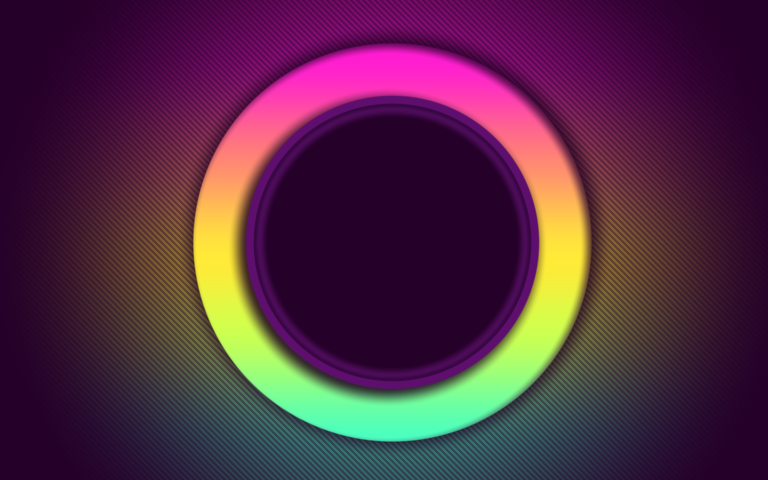
Write a Shadertoy shader that draws this background.

```glsl
// Vertical rainbow from mint at the bottom to magenta at the top
vec3 rainbow(float y) {
    vec3 color = mix(vec3(0.28, 1.0, 0.76), vec3(0.82, 1.0, 0.30), smoothstep(0.06, 0.34, y));
    color = mix(color, vec3(1.0, 0.92, 0.22), smoothstep(0.30, 0.46, y));
    color = mix(color, vec3(1.0, 0.48, 0.48), smoothstep(0.45, 0.72, y));
    return mix(color, vec3(1.0, 0.11, 0.82), smoothstep(0.66, 0.89, y));
}

float disc(float dist, float softness) {
    return 1.0 - smoothstep(-softness, softness, dist);
}

void mainImage(out vec4 fragColor, in vec2 fragCoord) {
    vec2 uv = fragCoord / iResolution.y;
    float pixel = 1.0 / iResolution.y;
    vec2 p = uv - vec2(0.5 * iResolution.x / iResolution.y + 0.0177, 0.495);
    float radius = length(p);
    vec3 darkPurple = vec3(0.145, 0.0, 0.16);
    vec3 hue = rainbow(uv.y);

    // Radial glow crossed by fine diagonal stripes
    float glow = 0.53 * pow(1.0 - smoothstep(0.28, 0.86, radius), 1.1);
    float stripe = abs(fract((uv.x + uv.y) / 0.0125) - 0.5) * 2.0;
    stripe = smoothstep(0.2, 0.8, stripe);
    vec3 color = mix(darkPurple, hue, glow * mix(0.68, 1.12, stripe));

    // Soft shadow around the ring
    float ringShadow = 1.0 - smoothstep(0.395, 0.455, length(p - vec2(0.004, 0.004)));
    color = mix(color, darkPurple * 0.8, 0.85 * ringShadow);

    // Bright ring, shaded along its upper right rim
    float rim = smoothstep(0.398, 0.427, length(p + vec2(0.008, 0.007)));
    vec3 ring = mix(hue, darkPurple, 0.75 * rim);
    float innerShadow = 1.0 - smoothstep(0.292, 0.334, length(p + vec2(0.010, 0.010)));
    ring = mix(ring, darkPurple * 0.7, 0.85 * innerShadow);
    color = mix(color, ring, disc(radius - 0.415, pixel));

    // Dark centre with a purple border and a thin groove
    vec3 border = vec3(0.37, 0.06, 0.43);
    vec3 centre = mix(darkPurple, border * 0.82, smoothstep(0.258, 0.278, radius));
    float groove = exp(-pow((radius - 0.286) / 0.005, 2.0));
    centre = mix(centre, vec3(0.21, 0.02, 0.25), 0.85 * groove);
    centre = mix(centre, border, smoothstep(0.288, 0.291, radius));
    color = mix(color, centre, disc(radius - 0.3055, pixel));

    fragColor = vec4(color, 1.0);
}
```
